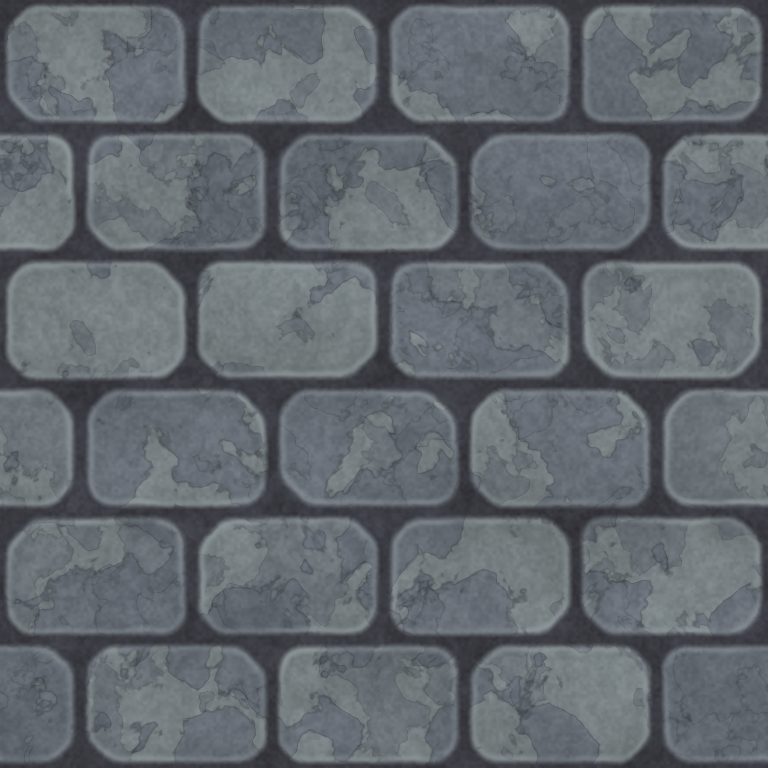
Give the GLSL for this texture, as a WebGL 1 fragment shader.

```glsl
precision highp float;
uniform vec2 u_resolution;

#define GRID vec2(4.0, 6.0)
#define ROW_SHIFT 0.419
#define STONE_HALF vec2(0.1188, 0.0783)
#define CHAMFER_MIN 0.016
#define CHAMFER_MAX 0.038
#define PATCH_SCALE 13.0
#define STONE_COLOR vec3(0.465, 0.498, 0.508)
#define SLATE_COLOR vec3(0.395, 0.420, 0.456)
#define RIM_COLOR vec3(0.560, 0.595, 0.610)
#define MORTAR_DARK vec3(0.185, 0.185, 0.207)
#define MORTAR_LIGHT vec3(0.275, 0.282, 0.312)

vec3 hash3(vec3 p) {
  p = fract((p + 17.0) * vec3(0.1031, 0.1030, 0.0973));
  p += dot(p, p.yxz + 33.33);
  return fract((p.xxy + p.yxx) * p.zyx);
}

// Cellular noise: random values blended around jittered points, tiling at period
float cellNoise(vec2 p, float period, float seed) {
  vec2 cell = floor(p);
  vec2 f = p - cell;
  float total = 0.0;
  float weight = 0.0001;
  for (int j = -1; j <= 1; j++) {
    for (int i = -1; i <= 1; i++) {
      vec2 o = vec2(float(i), float(j));
      vec3 h = hash3(vec3(mod(cell + o, period), seed));
      vec2 d = o + 0.15 + 0.7 * h.xy - f;
      float w = max(0.0, 1.0 - 0.8 * dot(d, d));
      w *= w * w;
      total += w * h.z;
      weight += w;
    }
  }
  return total / weight;
}

float layeredNoise(vec2 uv, float freq, float seed) {
  float sum = 0.0;
  float amp = 0.5;
  for (int i = 0; i < 5; i++) {
    sum += amp * cellNoise(uv * freq, freq, seed + float(i));
    freq *= 2.0;
    amp *= 0.52;
  }
  return sum;
}

float smoothMax(float a, float b, float k) {
  float h = max(k - abs(a - b), 0.0) / k;
  return max(a, b) + 0.25 * h * h * k;
}

// Signed distance to a block with cut corners
float stoneDistance(vec2 q, float chamfer) {
  vec2 e = abs(q) - STONE_HALF;
  float cut = (e.x + e.y + chamfer) * 0.7071;
  return smoothMax(smoothMax(e.x, e.y, 0.008), cut, 0.010);
}

// Flaked layer: x = coverage, y = thin outline
vec2 flake(float height, float level) {
  float d = height - level;
  return vec2(smoothstep(-0.012, 0.012, d), exp(-d * d * 4500.0));
}

void main() {
  vec2 uv = gl_FragCoord.xy / u_resolution;

  // Running bond layout
  vec2 p = uv * GRID;
  float row = floor(p.y);
  p.x -= ROW_SHIFT * (1.0 - mod(row, 2.0));
  vec2 id = vec2(mod(floor(p.x), GRID.x), row);
  vec2 q = (fract(p) - 0.5) / GRID;
  float seed = 7.0 * (id.x + GRID.x * id.y);
  vec3 rnd = hash3(vec3(id, 3.0));
  vec3 tone = hash3(vec3(id, 41.0));

  // Shared grain
  float cloud = cellNoise(uv * 24.0, 24.0, 211.0);
  float grain = cellNoise(uv * 90.0, 90.0, 223.0);
  float speck = cellNoise(uv * 220.0, 220.0, 227.0);

  // Outline of the stone, each corner cut differently
  float corner = hash3(vec3(id * 2.0 + step(0.0, q), 91.0)).x;
  float d = stoneDistance(q, mix(CHAMFER_MIN, CHAMFER_MAX, corner));
  d += (cloud - 0.5) * 0.003 + (grain - 0.5) * 0.0015;

  // Two overlapping flaked layers
  vec2 warped = uv + 0.006 * sin(6.28318 * (uv.yx * vec2(9.0, 11.0) + rnd.xy));
  float h1 = layeredNoise(warped, PATCH_SCALE, seed);
  float h2 = layeredNoise(warped, PATCH_SCALE + 4.0, seed + 180.0);
  vec2 slate = flake(h1, mix(0.40, 0.66, rnd.x));
  vec2 scale = flake(h2, mix(0.50, 0.68, rnd.y));

  // Face colour and weathering
  vec3 color = mix(STONE_COLOR, SLATE_COLOR, slate.x * 0.9);
  color = mix(color, SLATE_COLOR * 0.96, scale.x * 0.5);
  color *= 1.0 - 0.17 * slate.y - 0.12 * scale.y;
  color *= 0.97 + 0.06 * tone.x + 0.08 * (cloud - 0.5);
  color += 0.045 * (grain - 0.5) + 0.05 * (speck - 0.5);
  vec2 lean = (tone.yz - 0.5) * vec2(0.5, 1.8);
  color *= 1.0 + dot(q, lean) - 0.05 * smoothstep(-0.035, 0.0, d);

  // Worn bright rim just inside the edge
  float rimPos = (d + 0.0075) / 0.0042;
  float rim = exp(-rimPos * rimPos) * mix(0.25, 0.85, cloud);
  color = mix(color, RIM_COLOR, rim * (1.0 - 0.3 * slate.x));

  // Mortar with soft shading into the joint
  vec3 mortar = mix(MORTAR_DARK, MORTAR_LIGHT, 0.6 * cloud + 0.4 * grain);
  mortar += 0.04 * (speck - 0.5);
  color = mix(color, mortar, smoothstep(-0.0065, 0.0025, d));

  gl_FragColor = vec4(color, 1.0);
}
```
